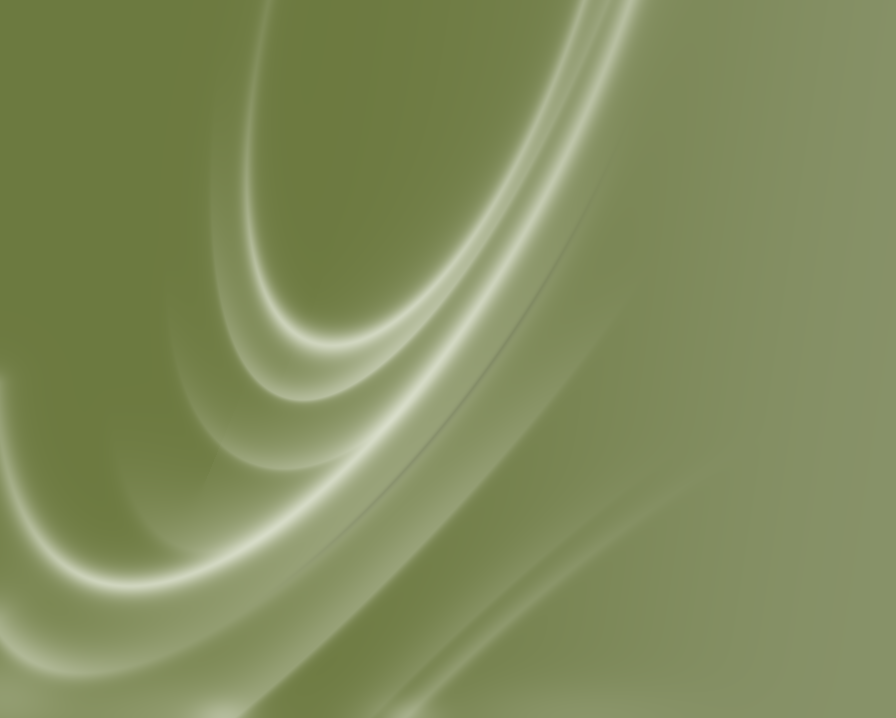
This background is drawn by a Shadertoy shader. Its source:

```glsl
// Signed distance to a cubic Bezier (positive on its upper left) and the curve parameter.
vec2 nearestOnCurve(vec2 p, vec2 a, vec2 b, vec2 c, vec2 d) {
    vec2 k1 = 3.0 * (b - a);
    vec2 k2 = 3.0 * (a - 2.0 * b + c);
    vec2 k3 = d - a + 3.0 * (b - c);
    float t = 0.0, best = 1e9;
    for (int i = 0; i <= 16; i++) {
        float s = float(i) / 16.0;
        vec2 q = a + s * (k1 + s * (k2 + s * k3)) - p;
        if (dot(q, q) < best) {
            best = dot(q, q);
            t = s;
        }
    }
    // Damped Newton refinement
    for (int i = 0; i < 4; i++) {
        vec2 q = a + t * (k1 + t * (k2 + t * k3)) - p;
        vec2 v = k1 + t * (2.0 * k2 + 3.0 * t * k3);
        vec2 w = 2.0 * k2 + 6.0 * t * k3;
        float slope = max(dot(v, v) + dot(q, w), 0.3 * dot(v, v));
        t = clamp(t - dot(q, v) / slope, 0.0, 1.0);
    }
    vec2 offset = p - a - t * (k1 + t * (k2 + t * k3));
    vec2 tangent = k1 + t * (2.0 * k2 + 3.0 * t * k3);
    float side = tangent.x * offset.y - tangent.y * offset.x;
    return vec2(side < 0.0 ? -length(offset) : length(offset), t);
}

// Falloff with separate widths above and below the curve
float glow(float dist, float above, float below) {
    float x = abs(dist) / (dist > 0.0 ? above : below);
    return exp(-x * sqrt(x));
}

float fadeEnds(float t, float rise, float fall) {
    return smoothstep(0.0, rise, t) * (1.0 - smoothstep(fall, 1.0, t));
}

float spot(vec2 p, vec2 center, vec2 radius) {
    vec2 q = (p - center) / radius;
    return exp(-dot(q, q));
}

// Screen blending of one light onto the remaining shade
void addLight(inout float shade, float light) {
    shade *= 1.0 - clamp(light, 0.0, 1.0);
}

void mainImage(out vec4 fragColor, in vec2 fragCoord) {
    vec2 p = fragCoord / iResolution.y;
    float shade = 1.0;
    vec2 r;

    // Inner loop
    r = nearestOnCurve(p, vec2(0.378, 1.016), vec2(0.228, 0.353), vec2(0.606, 0.353), vec2(0.819, 1.016));
    float loopLight = mix(0.12, 0.72, smoothstep(0.0, 0.42, r.y)) * (1.0 - 0.5 * smoothstep(0.55, 1.0, r.y));
    float loopWidth = 0.009 + 0.008 * spot(vec2(r.y), vec2(0.47), vec2(0.2));
    addLight(shade, loopLight * glow(r.x, loopWidth, loopWidth));
    addLight(shade, 0.25 * loopLight * glow(r.x, 0.025, 0.045));

    // Second and third loops: crisp below, soft above
    r = nearestOnCurve(p, vec2(0.313, 0.967), vec2(0.212, 0.221), vec2(0.562, 0.308), vec2(0.847, 1.0));
    addLight(shade, fadeEnds(r.y, 0.5, 0.6) * (0.34 * glow(r.x, 0.022, 0.004) + 0.16 * glow(r.x, 0.07, 0.012)));
    addLight(shade, 0.2 * smoothstep(0.4, 0.75, r.y) * glow(r.x, 0.02, 0.007));

    r = nearestOnCurve(p, vec2(0.233, 0.674), vec2(0.212, 0.235), vec2(0.52, 0.259), vec2(0.70, 0.625));
    addLight(shade, fadeEnds(r.y, 0.55, 0.6) * (0.18 * glow(r.x, 0.02, 0.004) + 0.2 * glow(r.x, 0.085, 0.012)));

    // Faint veil between the third loop and the main ribbon
    r = nearestOnCurve(p, vec2(0.15, 0.47), vec2(0.17, 0.2), vec2(0.3, 0.12), vec2(0.6, 0.45));
    addLight(shade, 0.25 * fadeEnds(r.y, 0.6, 0.6) * glow(r.x, 0.09, 0.015));

    // Main ribbon
    r = nearestOnCurve(p, vec2(-0.008, 0.463), vec2(0.033, -0.14), vec2(0.651, 0.321), vec2(0.884, 1.016));
    float ribbonLight = mix(0.3, 0.74, smoothstep(0.0, 0.3, r.y)) * (1.0 - 0.35 * smoothstep(0.7, 1.0, r.y));
    addLight(shade, ribbonLight * glow(r.x, 0.016, 0.015));
    addLight(shade, 0.24 * ribbonLight * glow(r.x, 0.04, 0.055));

    // Lower fold with a thin dark crease
    r = nearestOnCurve(p, vec2(-0.008, 0.129), vec2(0.138, -0.104), vec2(0.681, 0.316), vec2(0.896, 0.886));
    float foldFade = 1.0 - smoothstep(0.55, 1.0, r.y);
    addLight(shade, foldFade * 0.17 * glow(r.x, 0.075, 0.012));
    addLight(shade, 0.36 * (1.0 - smoothstep(0.05, 0.42, r.y)) * glow(r.x, 0.03, 0.014));
    addLight(shade, 0.09 * fadeEnds(r.y, 0.8, 0.8) * glow(r.x, 0.04, 0.025));
    float crease = 0.11 * smoothstep(0.4, 0.65, r.y) * (1.0 - smoothstep(0.75, 1.0, r.y)) * glow(r.x, 0.003, 0.004);

    // Broad band along the diagonal
    r = nearestOnCurve(p, vec2(0.293, -0.026), vec2(0.521, 0.15), vec2(0.782, 0.438), vec2(0.915, 0.65));
    float bandFade = 1.0 - smoothstep(0.35, 1.0, r.y);
    addLight(shade, bandFade * (0.14 * glow(r.x, 0.04, 0.005) + 0.19 * glow(r.x, 0.14, 0.01)));

    // Thin streaks at the lower right
    r = nearestOnCurve(p, vec2(0.505, -0.01), vec2(0.66, 0.15), vec2(0.8, 0.27), vec2(0.985, 0.405));
    addLight(shade, 0.13 * (1.0 - smoothstep(0.3, 1.0, r.y)) * glow(r.x, 0.035, 0.006));
    r = nearestOnCurve(p, vec2(0.545, -0.02), vec2(0.7, 0.14), vec2(0.86, 0.27), vec2(1.09, 0.41));
    addLight(shade, 0.24 * (1.0 - smoothstep(0.1, 1.0, r.y)) * glow(r.x, 0.018, 0.01));

    // Pools of light on the lower edge
    addLight(shade, 0.28 * spot(p, vec2(0.0, 0.03), vec2(0.1, 0.07)));
    addLight(shade, 0.16 * spot(p, vec2(0.2, 0.0), vec2(0.16, 0.06)));
    addLight(shade, 0.32 * spot(p, vec2(0.31, 0.0), vec2(0.04, 0.025)));
    addLight(shade, 0.25 * spot(p, vec2(0.57, 0.0), vec2(0.045, 0.025)));
    addLight(shade, 0.13 * spot(p, vec2(0.78, 0.0), vec2(0.17, 0.05)));

    // Olive backdrop, paler to the right
    float across = smoothstep(0.35, 1.3, p.x + 0.15 * (0.5 - p.y));
    vec3 backdrop = mix(vec3(0.425, 0.477, 0.25), vec3(0.53, 0.572, 0.408), across);
    vec3 color = mix(vec3(0.91, 0.925, 0.87), backdrop, shade);
    fragColor = vec4(color * (1.0 - crease), 1.0);
}
```
